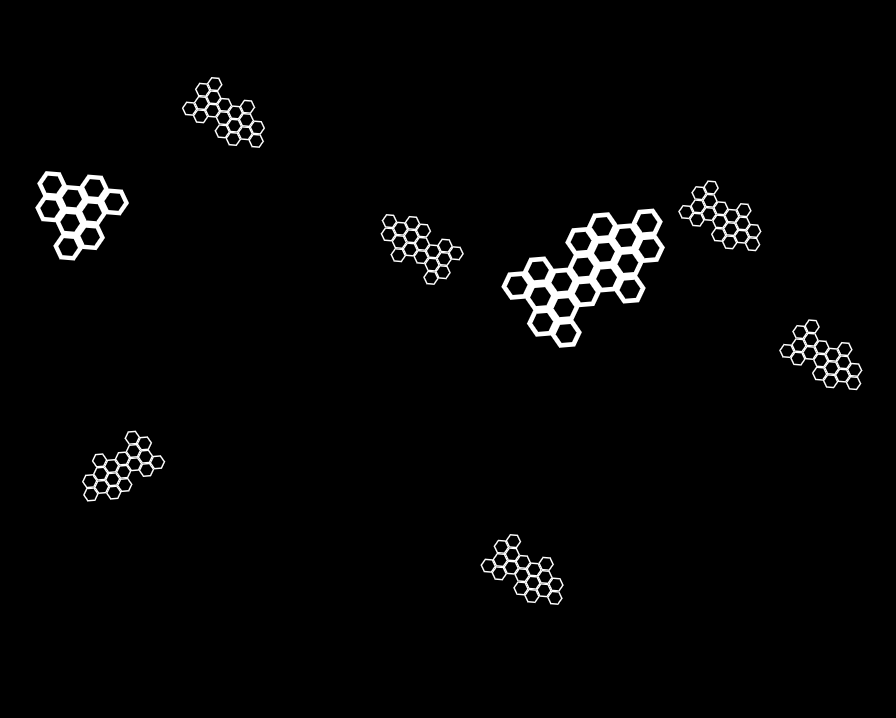
Reproduce this background procedurally as a WebGL 1 fragment shader.

```glsl
precision highp float;

uniform vec2 u_resolution;

const vec3 BACKGROUND = vec3(0.0);
const vec3 LINE_COLOR = vec3(1.0);

const float TILT = 0.082;            // rotation of every comb, in radians
const float ROW_HEIGHT = 0.8660254;  // column step for a cell pitch of one
const int MAX_COLUMNS = 7;
const int MAX_CELLS = 3;             // cells in one column

// Cell pitch is a fraction of the canvas width
const float SMALL_PITCH = 0.0148;
const float MEDIUM_PITCH = 0.0272;
const float LARGE_PITCH = 0.0289;

// Inner and outer wall radius, in cell pitches
const vec2 THIN_WALL = vec2(0.405, 0.515);
const vec2 THICK_WALL = vec2(0.350, 0.530);

// Centres are fractions of the canvas
const vec2 MEDIUM_CENTER = vec2(0.057, 0.726);
const vec2 LARGE_CENTER = vec2(0.652, 0.610);

const int SMALL_COUNT = 6;
const float SCATTER_LEVEL = 0.664;
const float SCATTER_SLOPE = -0.048;
const float SCATTER_SWING = 0.323;
const float SCATTER_PHASE = 0.263;
const float SCATTER_SHIFT = 0.054;

// Apothem of the flat-topped hexagon passing through p
float hexRadius(vec2 p) {
    p = abs(p);
    return max(p.y, p.x * ROW_HEIGHT + p.y * 0.5);
}

// Lowest cell of a column, in axial lattice steps
float columnBase(float column) {
    return 2.0 * step(2.5, column) + step(3.5, column)
         + 2.0 * step(5.5, column) - step(0.5, column);
}

// One cell at the tip, two in the last column, three between
float columnSize(float column, float lastColumn) {
    if (column < 0.5) return 1.0;
    return column > lastColumn - 0.5 ? 2.0 : 3.0;
}

// Coverage of a comb of hexagonal rings
float comb(vec2 uv, vec2 center, vec2 flip, float pitch, vec2 wall, float lastColumn) {
    vec2 aspect = vec2(1.0, u_resolution.y / u_resolution.x);
    vec2 p = flip * (uv - center) * aspect / pitch;
    if (length(p) > 5.0) return 0.0;

    float c = cos(TILT);
    float s = sin(TILT);
    p = mat2(c, -s, s, c) * p;
    p.x += 3.0 * ROW_HEIGHT;

    float middle = 0.5 * (wall.x + wall.y);
    float halfWidth = 0.5 * (wall.y - wall.x);
    float nearest = 1e3;
    for (int i = 0; i < MAX_COLUMNS; i++) {
        float column = float(i);
        if (column > lastColumn) break;
        float base = columnBase(column);
        float size = columnSize(column, lastColumn);
        for (int j = 0; j < MAX_CELLS; j++) {
            float row = float(j);
            if (row >= size) break;
            vec2 cell = vec2(column * ROW_HEIGHT, base + row - 0.5 * column);
            nearest = min(nearest, abs(hexRadius(p - cell) - middle) - halfWidth);
        }
    }
    return clamp(0.5 - nearest * pitch * u_resolution.x, 0.0, 1.0);
}

// Evenly dealt columns, with heights on a falling three-beat wave
vec2 scatterCenter(float index) {
    float x = (index + 0.5) / float(SMALL_COUNT)
            + SCATTER_SHIFT * (1.0 - mod(index, 2.0));
    float beat = 6.2831853 * index / 3.0 + SCATTER_PHASE;
    float y = SCATTER_LEVEL + SCATTER_SLOPE * index - SCATTER_SWING * cos(beat);
    return vec2(x, y);
}

// The first and third small combs are mirrored
vec2 scatterFlip(float index) {
    bool mirrored = index < 2.5 && mod(index, 2.0) < 0.5;
    bool upright = mirrored && index > 0.5;
    return vec2(mirrored ? -1.0 : 1.0, upright ? 1.0 : -1.0);
}

void main() {
    vec2 uv = gl_FragCoord.xy / u_resolution;

    // Two heavy combs, the medium one cut short
    float ink = comb(uv, LARGE_CENTER, vec2(1.0), LARGE_PITCH, THICK_WALL, 6.0);
    ink = max(ink, comb(uv, MEDIUM_CENTER, vec2(-1.0, 1.0), MEDIUM_PITCH, THICK_WALL, 3.0));

    // Scattered fine combs
    for (int i = 0; i < SMALL_COUNT; i++) {
        float index = float(i);
        ink = max(ink, comb(uv, scatterCenter(index), scatterFlip(index),
                            SMALL_PITCH, THIN_WALL, 6.0));
    }

    gl_FragColor = vec4(mix(BACKGROUND, LINE_COLOR, ink), 1.0);
}
```
